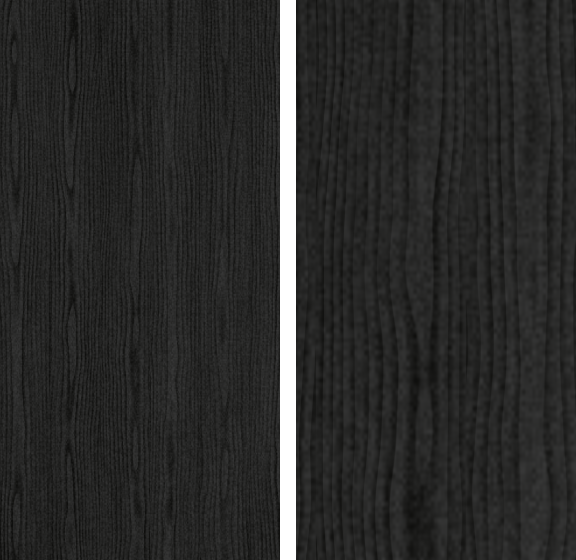
Left, the full canvas; right, a detail of the centre.
Give the GLSL for this texture, as a WebGL 2 fragment shader.

```glsl
#version 300 es
precision highp float;
// Dark stained wood: vertical veneer strips with wavy rings, fine fibres and pores.

uniform vec2 u_resolution;
out vec4 fragColor;

const float STRIP_COUNT = 5.6;
const vec3 SHADOW = vec3(0.060, 0.060, 0.054);
const vec3 LIGHT = vec3(0.220, 0.221, 0.220);

float hash(vec2 p) {
    return fract(sin(dot(p, vec2(127.1, 311.7))) * 43758.5453);
}

float noise(vec2 p) {
    vec2 cell = floor(p);
    vec2 f = fract(p);
    f = f * f * (3.0 - 2.0 * f);
    float low = mix(hash(cell), hash(cell + vec2(1.0, 0.0)), f.x);
    float high = mix(hash(cell + vec2(0.0, 1.0)), hash(cell + vec2(1.0, 1.0)), f.x);
    return mix(low, high, f.y);
}

float fbm(vec2 p) {
    float sum = 0.0;
    float weight = 0.5;
    for (int i = 0; i < 3; i++) {
        sum += weight * noise(p);
        p = p * 2.03 + 17.3;
        weight *= 0.5;
    }
    return sum / 0.875;
}

// Ring number; rings widen and close into long arches around the heart line.
float ringField(vec2 p, float heartDistance, float seed) {
    float spread = sqrt(heartDistance * heartDistance + 0.0006);
    float drift = 4.2 * fbm(vec2(p.x * 6.0 + seed, p.y * 1.3 + seed));
    float ripple = 0.45 * noise(vec2(p.x * 22.0 + seed, p.y * 11.0));
    return 72.0 * spread + drift + ripple;
}

// Asymmetric ring profile: a crisp dark edge that fades into paler wood.
float groove(float ring, float blur) {
    float f = fract(ring);
    float fade = 1.0 - smoothstep(0.0, 0.55, f);
    float edge = smoothstep(1.0 - blur, 1.0, f);
    return max(fade, edge);
}

// Wood brightness from 0 to 1 inside one strip.
float stripTone(vec2 p, float index) {
    float seed = 31.0 * hash(vec2(index, 4.7));
    float centre = (index + mix(0.25, 0.75, hash(vec2(index, 9.2)))) / STRIP_COUNT;
    float sway = 0.035 * (fbm(vec2(seed, p.y * 2.2)) - 0.5);
    float heartDistance = p.x - centre + sway;

    float ring = ringField(p, heartDistance, seed);
    float blur = clamp(fwidth(ring), 0.12, 0.4);
    float heart = exp(-pow(heartDistance / 0.045, 2.0));
    float patches = smoothstep(0.25, 0.75, noise(vec2(p.x * 26.0 + seed, p.y * 1.7)));
    float depth = mix(0.16, 0.34, patches) + 0.20 * heart;

    float tone = 0.60 + 0.07 * (hash(vec2(index, 2.3)) - 0.5) + 0.09 * heart;
    return tone - depth * groove(ring, blur);
}

// Hair-thin fibres and short pores over the whole surface.
float surfaceGrain(vec2 p) {
    float fibres = noise(vec2(p.x * 170.0, p.y * 9.0)) - 0.5;
    float pores = noise(vec2(p.x * 240.0, p.y * 150.0)) - 0.5;
    float specks = noise(vec2(p.x * 130.0, p.y * 210.0) + 40.0) - 0.5;
    return 0.22 * fibres + 0.34 * pores + 0.18 * specks;
}

void main() {
    vec2 p = gl_FragCoord.xy / u_resolution.x;
    float height = u_resolution.y / u_resolution.x;

    // Strips
    float tone = stripTone(p, floor(p.x * STRIP_COUNT));

    // Soft seams between strips
    float seam = 0.5 - abs(fract(p.x * STRIP_COUNT) - 0.5);
    tone -= 0.06 * (1.0 - smoothstep(0.0, 0.06, seam));

    // Grain and broad uneven staining
    tone += surfaceGrain(p);
    tone += 0.14 * (fbm(p * vec2(5.0, 1.5) + 8.0) - 0.5);

    // Gentle falloff toward the lower and upper ends
    float level = p.y / height - 0.5;
    tone += 0.03 - 0.28 * level * level;

    fragColor = vec4(mix(SHADOW, LIGHT, clamp(tone, 0.0, 1.0)), 1.0);
}
```
